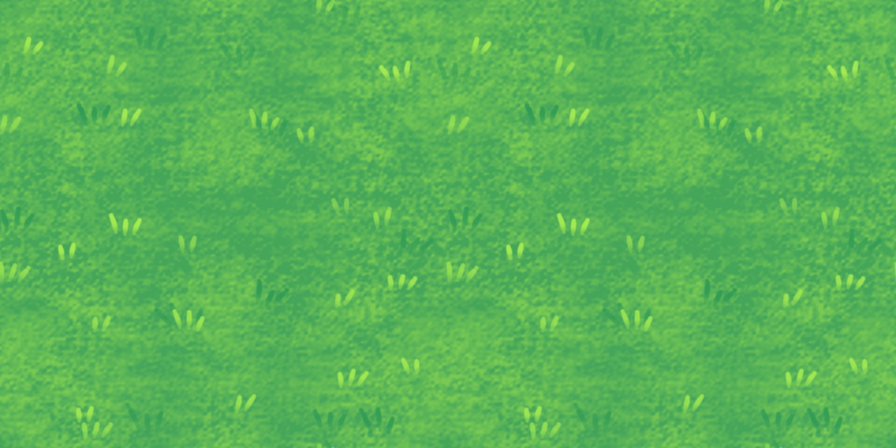
Give the GLSL for this texture, as a Shadertoy shader.

```glsl
// Painted meadow grass: a square tile, two across and one down.
// Mirrored soft patches and wrapped grain shade the ground; two jittered
// grids scatter clumps of curved blades, dark ones beneath bright ones.

float hash(vec2 p) {
    return fract(sin(dot(p, vec2(127.1, 311.7))) * 43758.5453);
}

// Value noise whose lattice wraps after the given period
float noise(vec2 p, vec2 period) {
    vec2 i = floor(p), f = fract(p);
    f = f * f * (3.0 - 2.0 * f);
    vec2 a = mod(i, period), b = mod(i + 1.0, period);
    return mix(mix(hash(a), hash(vec2(b.x, a.y)), f.x),
               mix(hash(vec2(a.x, b.y)), hash(b), f.x), f.y);
}

// Wrapped noise with whole cells per tile, centred on zero
float grain(vec2 uv, vec2 cells) {
    return noise(uv * cells, cells) - 0.5;
}

// Soft patches mirrored about the tile centre, centred on zero
float patches(vec2 m, vec2 scale, float seed) {
    return noise(m * scale + seed, vec2(256.0)) - 0.5;
}

// Lightness of the ground, roughly 0 to 1
float groundTone(vec2 uv) {
    vec2 m = abs(uv - 0.5);
    float tone = 0.46;

    // Bright spots above and below the centre, dim band between them
    vec2 spot = (m - vec2(0.0, 0.18)) * vec2(9.0, 13.0);
    tone += 0.36 * exp(-dot(spot, spot));
    tone -= 0.16 * exp(-m.y * m.y * 150.0);

    // Broad patches
    tone += 0.62 * patches(m, vec2(7.0, 11.0), 3.0);
    tone += 0.34 * patches(m, vec2(17.0, 25.0), 7.0);

    // Horizontal brush streaks
    tone += 0.36 * patches(m, vec2(9.0, 46.0), 11.0);
    tone += 0.45 * grain(uv, vec2(30.0, 112.0));

    // Fine diagonal grain, coarser in some areas
    float rough = 0.95 + 0.9 * patches(m, vec2(9.0), 23.0);
    tone += 0.7 * rough * grain(vec2(uv.x + uv.y, uv.y - uv.x), vec2(64.0, 110.0));
    tone += 0.85 * rough * grain(uv, vec2(120.0, 144.0));
    return tone;
}

// Coverage of one tapered blade growing from the origin
float blade(vec2 p, vec2 tip, float bend, float width) {
    float h = clamp(dot(p, tip) / dot(tip, tip), 0.0, 1.0);
    p.x -= bend * h * h;
    float d = length(p - tip * h) - width * mix(0.6, 1.0, sin(h * 2.6));
    float soft = 0.0015 + 0.6 / iResolution.y;
    return smoothstep(soft, -soft, d) * mix(0.5, 1.0, smoothstep(0.0, 0.6, h));
}

// One tuft per grid cell; "taper" shortens the blades towards the right
float tufts(vec2 uv, float grid, float seed, float minBlades, float size, float taper) {
    float cover = 0.0;
    vec2 cell = floor(uv * grid);
    for (int y = -1; y <= 1; y++)
    for (int x = -1; x <= 1; x++) {
        vec2 c = cell + vec2(x, y);
        vec2 id = mod(c, grid) + seed;
        if (hash(id + 5.3) < 0.07) continue;

        vec2 jitter = vec2(hash(id), hash(id + 17.7));
        vec2 p = uv - (c + 0.05 + 0.9 * jitter) / grid;
        float count = minBlades + floor(hash(id + 31.1) * 1.5);
        float tilt = 0.8 * (hash(id + 43.9) - 0.4);
        float strength = mix(0.5, 1.0, hash(id + 59.3));

        for (float i = 0.0; i < count; i++) {
            float side = i - 0.5 * (count - 1.0);
            float vary = hash(id + 71.0 + i * 3.1);
            float len = size * mix(0.75, 1.1, vary) * (1.0 - taper * i);
            float angle = tilt + 0.2 * side;
            vec2 base = vec2(side * 0.02, 0.01 * (vary - 0.5));
            float b = blade(p - base, len * vec2(sin(angle), cos(angle)),
                            0.15 * len * side, 0.006);
            cover = max(cover, b * strength);
        }
    }
    return cover;
}

void mainImage(out vec4 fragColor, in vec2 fragCoord) {
    // Tile side equals the canvas height
    vec2 uv = fract(fragCoord / iResolution.y);

    // Ground
    vec3 deepGreen = vec3(0.28, 0.655, 0.352);
    vec3 freshGreen = vec3(0.44, 0.77, 0.33);
    vec3 color = mix(deepGreen, freshGreen, clamp(groundTone(uv), -0.05, 1.2));

    // Shaded tufts, then sunlit ones
    vec3 shadeBlade = vec3(0.18, 0.60, 0.33);
    vec3 sunBlade = vec3(0.65, 0.93, 0.32);
    color = mix(color, shadeBlade, 0.9 * tufts(uv, 4.0, 11.0, 3.0, 0.054, 0.18));
    color = mix(color, sunBlade, tufts(uv, 5.0, 37.0, 2.0, 0.034, 0.06));

    fragColor = vec4(color, 1.0);
}
```
